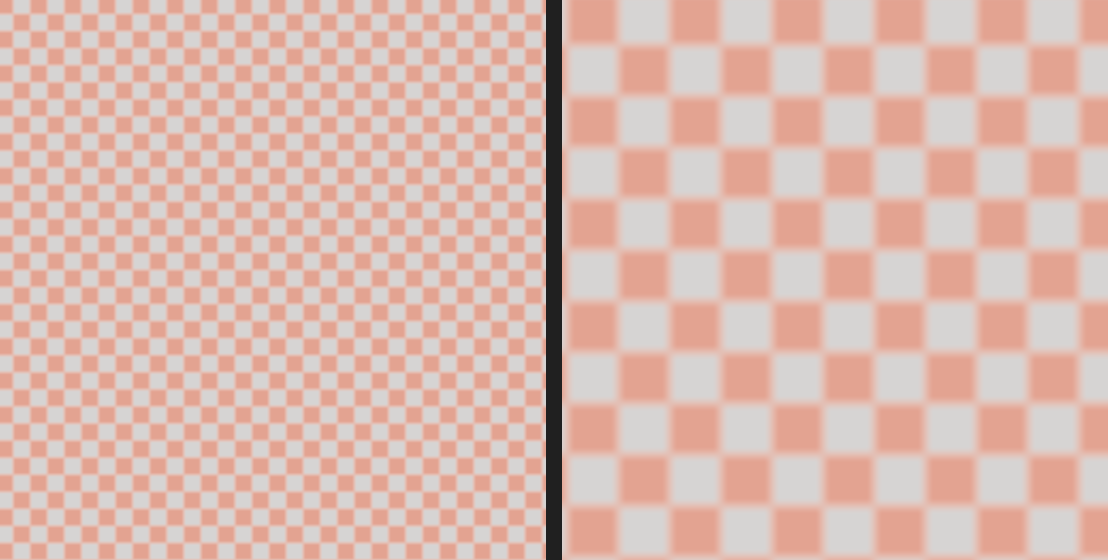
Left, the full canvas; right, a detail of the centre.
This pattern is drawn by a Shadertoy shader. Its source:

```glsl
const float CELLS_ACROSS = 32.0;
const vec2  PHASE        = vec2(0.232, 0.0);        // grid shift, in cells
const float SOFTNESS     = 0.17;                    // half width of an edge, in cells
const vec3  SALMON       = vec3(0.890, 0.638, 0.568);
const vec3  GREY         = vec3(0.840, 0.832, 0.829);
const vec3  EDGE_WARMTH  = vec3(0.025, 0.015, 0.010);

// Square wave of period 2 with softened steps, from -1 to 1
vec2 softSquareWave(vec2 p, float softness) {
    vec2 edgeDistance = 0.5 - abs(fract(p) - 0.5);
    vec2 parity = 1.0 - 2.0 * mod(floor(p), 2.0);
    return parity * (2.0 * smoothstep(-softness, softness, edgeDistance) - 1.0);
}

void mainImage(out vec4 fragColor, in vec2 fragCoord) {
    float cellsPerPixel = CELLS_ACROSS / iResolution.x;
    vec2 p = fragCoord * cellsPerPixel + PHASE;

    // Checker coverage: 1 in salmon cells, 0 in grey cells
    vec2 wave = softSquareWave(p, max(SOFTNESS, cellsPerPixel));
    float checker = 0.5 + 0.5 * wave.x * wave.y;

    // Blended edges turn slightly pinker than the plain mix
    float edge = 4.0 * checker * (1.0 - checker);
    vec3 color = mix(GREY, SALMON, checker) + EDGE_WARMTH * edge;

    fragColor = vec4(color, 1.0);
}
```
